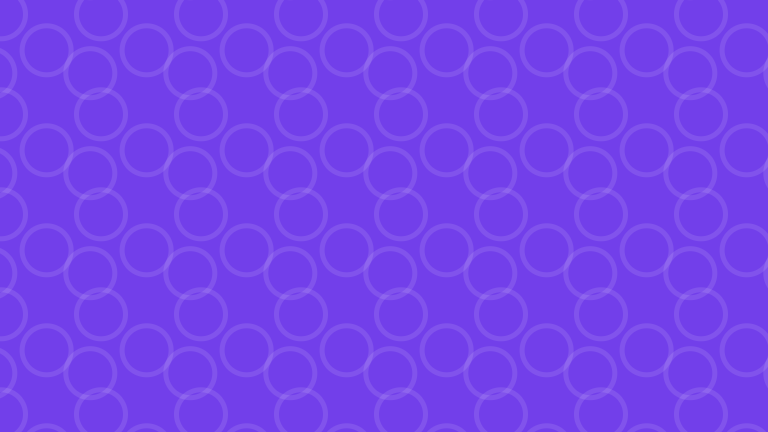
A WebGL 2 fragment shader for this pattern:

```glsl
#version 300 es
precision highp float;
// Draws a seamless tiling of thin translucent rings, three per tile, on violet.

uniform vec2 u_resolution;
out vec4 fragColor;

const float TILES_DOWN = 4.32;      // tiles per canvas height
const float RING_RADIUS = 0.245;    // centre line, in tile units
const float RING_WIDTH = 0.05;
const float RING_OPACITY = 0.105;
const vec3 VIOLET = vec3(0.447, 0.247, 0.917);
const vec3 WHITE = vec3(1.0);

// Offset from the nearest repeat of a centre
vec2 wrapOffset(vec2 p, vec2 center) {
    return fract(p - center + 0.5) - 0.5;
}

// Coverage of a ring outline with edges softened over one pixel
float ringMask(vec2 offset, float radius, float width, float pixel) {
    float edge = abs(length(offset) - radius) - 0.5 * width;
    return clamp(0.5 - edge / pixel, 0.0, 1.0);
}

// Lays one repeating translucent ring over a colour
vec3 layRing(vec3 color, vec2 p, vec2 center, float pixel) {
    float mask = ringMask(wrapOffset(p, center), RING_RADIUS, RING_WIDTH, pixel);
    return mix(color, WHITE, RING_OPACITY * mask);
}

void main() {
    float pixel = TILES_DOWN / u_resolution.y;
    vec2 p = gl_FragCoord.xy * pixel;

    // Overlaps brighten because each ring is blended in turn
    vec2 centers[3] = vec2[3](vec2(0.010, 0.177), vec2(0.466, 0.817), vec2(0.903, 0.588));
    vec3 color = VIOLET;
    for (int i = 0; i < 3; i++) {
        color = layRing(color, p, centers[i], pixel);
    }
    fragColor = vec4(color, 1.0);
}
```
